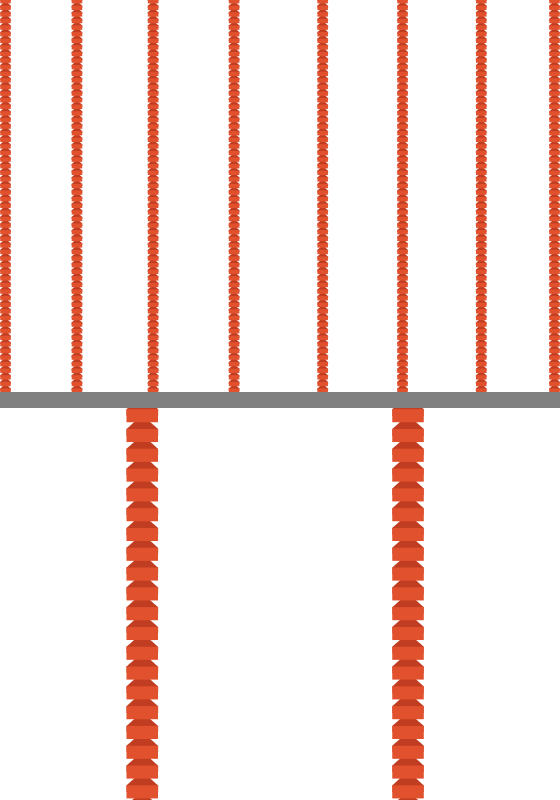
Top: the whole. Bottom: its middle third, enlarged.
Give the GLSL for this pattern, as a WebGL 2 fragment shader.

```glsl
#version 300 es
precision highp float;
// Eight vertical beaded cords on white. Each bead is a flat bright block with a
// darker trapezoid cap that narrows towards the block above it.
// Beads repeat with fract; cords are a loop over unevenly spaced centres.

uniform vec2 u_resolution;
out vec4 fragColor;

const vec3 PAPER = vec3(1.0);
const vec3 BLOCK_RED = vec3(0.885, 0.318, 0.180);
const vec3 CAP_RED = vec3(0.755, 0.240, 0.130);

// Cord centres, as a share of the canvas width
const int CORDS = 8;
const float CORD_X[CORDS] = float[CORDS](
  0.0098, 0.1374, 0.2734, 0.4180, 0.5762, 0.7188, 0.8594, 0.9902);

// Lengths, as a share of the canvas height
const float BEADS_DOWN = 59.4;
const float PITCH = 1.0 / BEADS_DOWN;
const float HALF_WIDTH = 0.0134;
const float CAP_INSET = 0.0064;

// Shares of one bead
const float PHASE = 0.88;
const float BLOCK_SHARE = 0.66;

// Share of a pixel covered by a shape at signed distance d
float coverage(float d, float pixel) {
  return clamp(0.5 - d / pixel, 0.0, 1.0);
}

// Horizontal distance to the nearest cord centre
float cordDistance(float x, float aspect) {
  float nearest = 1e3;
  for (int i = 0; i < CORDS; i++) {
    nearest = min(nearest, abs(x - CORD_X[i] * aspect));
  }
  return nearest;
}

// Half width of the cap, v being the height within one bead
float capHalfWidth(float v) {
  float rise = clamp((v - BLOCK_SHARE) / (1.0 - BLOCK_SHARE), 0.0, 1.0);
  // The lower half of a block rests on the narrow end of the cap below
  if (v < 0.5 * BLOCK_SHARE) rise = 1.0;
  return HALF_WIDTH - CAP_INSET * rise;
}

void main() {
  float pixel = 1.0 / u_resolution.y;
  vec2 p = gl_FragCoord.xy * pixel;
  float x = cordDistance(p.x, u_resolution.x * pixel);

  // Position within the bead, and distance to the block's ends
  float t = p.y * BEADS_DOWN - PHASE;
  float v = fract(t);
  float fromMiddle = abs(fract(t - 0.5 * BLOCK_SHARE + 0.5) - 0.5);
  float blockEnd = (fromMiddle - 0.5 * BLOCK_SHARE) * PITCH;

  // Caps lie beneath the blocks; their slanted side needs a true distance
  float slope = CAP_INSET / (PITCH * (1.0 - BLOCK_SHARE));
  float capEdge = (x - capHalfWidth(v)) * inversesqrt(1.0 + slope * slope);
  float cap = coverage(capEdge, pixel);
  float block = coverage(x - HALF_WIDTH, pixel) * coverage(blockEnd, pixel);

  vec3 colour = mix(PAPER, CAP_RED, cap);
  colour = mix(colour, BLOCK_RED, block);
  fragColor = vec4(colour, 1.0);
}
```
